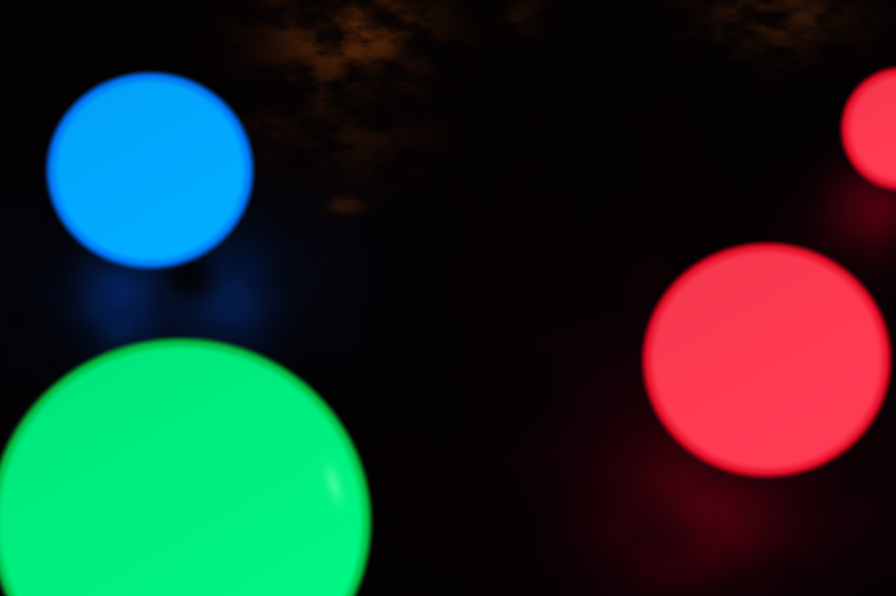
Reproduce this background procedurally as a Shadertoy shader.

```glsl
const vec3 NIGHT = vec3(0.014, 0.004, 0.008);
const vec3 BLUE = vec3(0.005, 0.66, 1.0);
const vec3 BLUE_RIM = vec3(0.0, 0.42, 0.95);
const vec3 GREEN = vec3(0.0, 0.94, 0.50);
const vec3 GREEN_RIM = vec3(0.01, 0.68, 0.20);
const vec3 RED = vec3(1.0, 0.225, 0.315);
const vec3 RED_RIM = vec3(0.88, 0.02, 0.13);
const vec3 BLUE_GLOW = vec3(0.0, 0.13, 0.36);
const vec3 RED_GLOW = vec3(0.25, 0.0, 0.04);
const vec3 AMBER_GLOW = vec3(0.27, 0.12, 0.025);
const float EDGE_BLUR = 0.007;
const float RIM_WIDTH = 0.022;
const vec2 RIPPLE_SCALE = vec2(20.0, 34.0);

float hash(vec2 p) {
    vec3 q = fract(vec3(p.xyx) * 0.1031);
    q += dot(q, q.yzx + 33.33);
    return fract((q.x + q.y) * q.z);
}

float noise(vec2 p) {
    vec2 cell = floor(p);
    vec2 f = fract(p);
    f = f * f * (3.0 - 2.0 * f);
    return mix(mix(hash(cell), hash(cell + vec2(1, 0)), f.x),
               mix(hash(cell + vec2(0, 1)), hash(cell + vec2(1, 1)), f.x), f.y);
}

float fbm(vec2 p) {
    float sum = 0.0;
    float amplitude = 0.5;
    for (int i = 0; i < 4; i++) {
        sum += amplitude * noise(p);
        p = p * 2.03 + 17.0;
        amplitude *= 0.5;
    }
    return sum;
}

// Soft elliptical falloff
float glow(vec2 p, vec2 center, vec2 radius) {
    vec2 q = (p - center) / radius;
    return exp(-dot(q, q));
}

// Approximate signed distance to an ellipse
float ellipse(vec2 p, vec2 center, vec2 radius) {
    vec2 q = (p - center) / radius;
    return (length(q) - 1.0) * min(radius.x, radius.y);
}

// Out-of-focus lamp with a darker rim
void drawLamp(inout vec3 color, vec2 p, vec2 center, vec2 radius, vec3 body, vec3 rim) {
    float d = ellipse(p, center, radius);
    float core = smoothstep(0.0, RIM_WIDTH, -d);
    float shade = 1.0 - 0.06 * dot((p - center) / radius, vec2(-0.3, 0.5));
    vec3 lamp = mix(rim, min(body * shade, 1.0), core);
    color = mix(color, lamp, smoothstep(EDGE_BLUR, -EDGE_BLUR, d));
}

void mainImage(out vec4 fragColor, in vec2 fragCoord) {
    vec2 p = fragCoord / iResolution.y;
    p.x += 0.5 * (1.506 - iResolution.x / iResolution.y);

    float ripple = fbm(p * RIPPLE_SCALE);
    float cloud = fbm(p * 9.0 + 40.0);
    float patches = smoothstep(0.25, 0.75, ripple);
    vec3 color = NIGHT * (0.5 + cloud);

    // Amber reflections along the top
    float amber = glow(p, vec2(0.59, 0.96), vec2(0.13, 0.09));
    amber += 0.65 * glow(p, vec2(1.30, 0.98), vec2(0.12, 0.07));
    amber += 0.4 * glow(p, vec2(0.885, 0.975), vec2(0.03, 0.03));
    amber += 0.3 * glow(p, vec2(0.58, 0.80), vec2(0.13, 0.10));
    amber += 0.45 * glow(p, vec2(0.58, 0.657), vec2(0.03, 0.018));
    amber += 0.4 * glow(p, vec2(0.455, 0.788), vec2(0.025, 0.018));
    color += AMBER_GLOW * amber * (0.1 + 1.1 * patches);

    // Blue reflection with a dark gap
    float blue = glow(p, vec2(0.20, 0.49), vec2(0.07, 0.08));
    blue += 0.75 * glow(p, vec2(0.39, 0.51), vec2(0.07, 0.09));
    blue += 0.25 * glow(p, vec2(0.30, 0.52), vec2(0.28, 0.16));
    blue *= 1.0 - 0.75 * glow(p, vec2(0.32, 0.53), vec2(0.035, 0.03));
    color += BLUE_GLOW * blue * (0.35 + 0.8 * cloud);

    // Red reflections
    float red = 0.8 * glow(p, vec2(1.18, 0.16), vec2(0.15, 0.14));
    red += 0.85 * glow(p, vec2(1.47, 0.64), vec2(0.09, 0.08));
    red += 0.22 * glow(p, vec2(1.22, 0.25), vec2(0.32, 0.32));
    color += RED_GLOW * red * (0.5 + cloud);

    // Lamps
    drawLamp(color, p, vec2(0.253, 0.714), vec2(0.173, 0.164), BLUE, BLUE_RIM);
    drawLamp(color, p, vec2(0.304, 0.124), vec2(0.320, 0.308), GREEN, GREEN_RIM);
    drawLamp(color, p, vec2(1.288, 0.396), vec2(0.208, 0.196), RED, RED_RIM);
    drawLamp(color, p, vec2(1.516, 0.784), vec2(0.103, 0.103), RED, RED_RIM);

    // Faint glint on the green lamp
    vec2 glint = p - vec2(0.561, 0.188);
    glint.x += 0.25 * glint.y;
    color += vec3(0.22, 0.04, 0.10) * glow(glint, vec2(0.0), vec2(0.012, 0.028));

    fragColor = vec4(clamp(color, 0.0, 1.0), 1.0);
}
```
